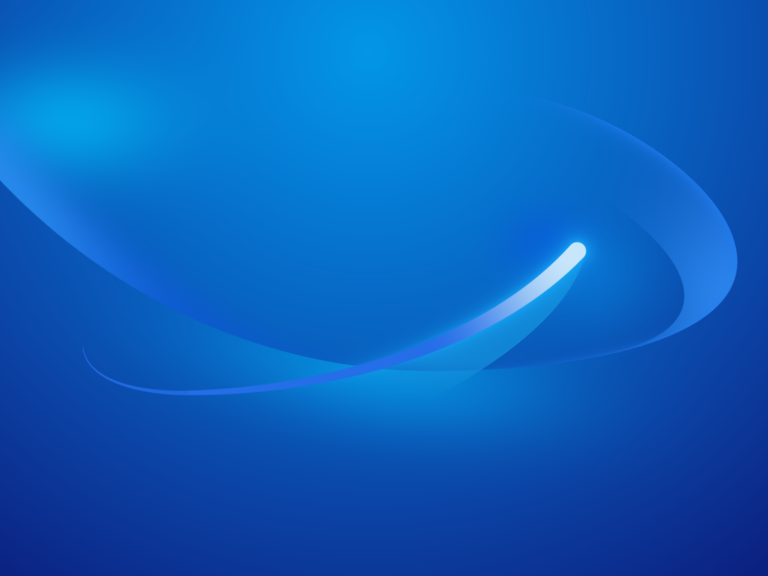
Give the GLSL for this background, as a WebGL 2 fragment shader.

```glsl
#version 300 es
precision highp float;
// Blue studio backdrop with a wide open loop and a glowing comet ribbon.
// Cubic curves are walked in short segments, giving distance, position and
// side; soft gradients, rims and halos are then layered from these.
uniform vec2 u_resolution;
out vec4 fragColor;

vec2 cubic(vec2 a, vec2 b, vec2 c, vec2 d, float t) {
    float s = 1.0 - t;
    return s * s * s * a + 3.0 * s * t * (s * b + t * c) + t * t * t * d;
}

// x: distance, y: curve parameter, z: -1 after an odd number of crossings below p
vec3 trace(vec2 p, vec2 a, vec2 b, vec2 c, vec2 d) {
    const float STEPS = 36.0;
    vec3 nearest = vec3(9.0, 0.0, 1.0);
    vec2 from = a;
    for (float i = 0.0; i < STEPS; i++) {
        vec2 to = cubic(a, b, c, d, (i + 1.0) / STEPS);
        vec2 edge = to - from, rel = p - from;
        float h = clamp(dot(rel, edge) / dot(edge, edge), 0.0, 1.0);
        float dist = length(rel - h * edge);
        if (dist < nearest.x) nearest.xy = vec2(dist, (i + h) / STEPS);
        if ((from.x > p.x) != (to.x > p.x) && rel.x * edge.y / edge.x < rel.y)
            nearest.z = -nearest.z;
        from = to;
    }
    return nearest;
}

// Elliptical soft spot
float spot(vec2 p, vec2 center, vec2 radius) {
    vec2 q = (p - center) / radius;
    return exp(-dot(q, q));
}

void main() {
    vec2 p = gl_FragCoord.xy / u_resolution.y;
    float px = 1.0 / u_resolution.y;

    // Radial backdrop
    float r = length(p - vec2(0.64, 0.91));
    vec3 color = vec3(0.01 + 0.04 * min(r, 0.8), 0.59 - 0.41 * r, 0.90 - 0.24 * r - 0.1 * r * r);

    // Large loop: left sweep, lower right turn, upper return
    vec3 sweep = trace(p, vec2(-0.03, 0.72), vec2(0.181, 0.479), vec2(0.469, 0.356), vec2(0.747, 0.356));
    vec3 turn = trace(p, vec2(0.747, 0.356), vec2(1.042, 0.356), vec2(1.28, 0.418), vec2(1.28, 0.545));
    vec3 back = trace(p, vec2(1.28, 0.545), vec2(1.28, 0.684), vec2(1.024, 0.837), vec2(0.868, 0.837));
    float loopDist = min(sweep.x, min(turn.x, back.x));
    float side = -sweep.z * turn.z * back.z;
    float inside = smoothstep(-px, px, side * loopDist);

    // Cyan light at the upper left, and under the loop
    color = mix(color, vec3(0.01, 0.65, 0.92), 0.92 * inside * spot(p, vec2(0.12, 0.79), vec2(0.19, 0.105)));
    vec2 tilted = p + vec2(0.0, 0.15 * (p.x - 0.66));
    color = mix(color, vec3(0.02, 0.57, 0.87), 0.88 * (1.0 - inside) * spot(tilted, vec2(0.66, 0.36), vec2(0.28, 0.10)));

    // Soft inner band along the left sweep
    float bandWidth = mix(0.075, 0.02, smoothstep(0.0, 0.6, p.x));
    float band = exp(-pow(loopDist / bandWidth, 2.0)) * (1.0 - smoothstep(0.05, 0.7, p.x));
    vec3 bandColor = mix(vec3(0.17, 0.56, 0.95), vec3(0.06, 0.34, 0.87), smoothstep(0.0, 0.38, p.x));
    color = mix(color, bandColor, 0.85 * band * inside);

    // Crescent on the right, with a clear inner edge that fades upward
    vec3 inner = trace(p, vec2(1.042, 0.384), vec2(1.276, 0.427), vec2(1.198, 0.566), vec2(1.024, 0.67));
    float outsideInner = smoothstep(-px, px, inner.z * inner.x);
    float crescent = inside * outsideInner * smoothstep(1.02, 1.27, p.x);
    crescent *= 1.0 - smoothstep(0.48, 0.82, p.y);
    color = mix(color, vec3(0.18, 0.54, 0.95), 0.9 * crescent);

    // Thin rim of the loop
    float upperRim = exp(-back.x / 0.012) * smoothstep(0.86, 1.12, p.x) * step(0.5, p.y);
    float lowerRim = exp(-turn.x / 0.006) * smoothstep(0.65, 1.15, p.x) * step(p.y, 0.5);
    color = mix(color, vec3(0.13, 0.49, 0.95), inside * (0.75 * upperRim + 0.5 * lowerRim));

    // Blue shade and pale light around the ribbon head
    color = mix(color, vec3(0.03, 0.33, 0.86), 0.6 * spot(p, vec2(0.95, 0.575), vec2(0.075, 0.06)));
    color = mix(color, vec3(0.03, 0.53, 0.88), 0.45 * spot(p, vec2(1.03, 0.52), vec2(0.10, 0.09)));

    // Comet ribbon: curled tail and long widening body
    vec3 tail = trace(p, vec2(0.144, 0.396), vec2(0.153, 0.332), vec2(0.26, 0.316), vec2(0.33, 0.318));
    vec3 body = trace(p, vec2(0.33, 0.318), vec2(0.573, 0.321), vec2(0.851, 0.401), vec2(1.002, 0.564));

    // Translucent veil hanging from the body
    float drop = 0.545 - p.y;
    float veilEdge = 1.012 - 0.35 * drop - 3.17 * drop * drop;
    float veil = smoothstep(-px, px, veilEdge - p.x) * smoothstep(-px, px, body.z * body.x);
    veil *= smoothstep(0.56, 0.78, p.x) * smoothstep(0.30, 0.38, p.y) * step(p.y, 0.56);
    color = mix(color, vec3(0.08, 0.58, 0.87), 0.72 * veil);

    // Halo, then the ribbon itself
    float halfWidth = 0.004 + 0.0115 * body.y;
    float halo = exp(-max(body.x - halfWidth, 0.0) / 0.013) * smoothstep(0.1, 0.95, body.y);
    color = mix(color, vec3(0.08, 0.66, 0.98), 0.8 * halo);
    float bodyMask = smoothstep(px, -px, body.x - halfWidth);
    float tailMask = smoothstep(px, -px, tail.x - 0.0005 - 0.0035 * tail.y);
    vec3 ribbon = mix(vec3(0.14, 0.43, 0.91), vec3(0.78, 0.90, 0.98), smoothstep(0.55, 0.98, body.y));
    color = mix(color, ribbon, max(bodyMask, 0.85 * tailMask));

    fragColor = vec4(clamp(color, 0.0, 1.0), 1.0);
}
```
